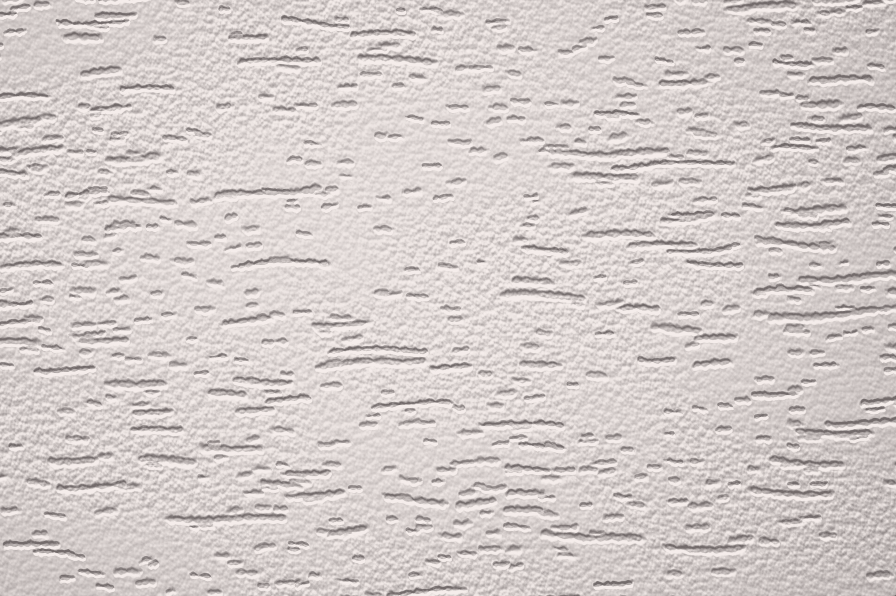
Write a WebGL 1 fragment shader that draws this texture.

```glsl
precision highp float;
// Draws pale scratched stucco: grainy plaster with ragged horizontal grooves lit from above.

uniform vec2 u_resolution;

const vec3 SHADOW_COLOR = vec3(0.45, 0.42, 0.42);
const vec3 LIGHT_COLOR = vec3(0.96, 0.93, 0.92);
const vec2 LIGHT_STEP = vec2(-0.0012, 0.0044);

vec2 hash2(vec2 cell, float seed) {
  vec2 q = cell + seed * 17.3;
  vec2 mixed = vec2(dot(q, vec2(127.1, 311.7)), dot(q, vec2(269.5, 183.3)));
  return fract(sin(mixed) * 43758.5);
}

// Layered sines from 0 to 1, for broad uneven patches.
float patches(vec2 p, float seed) {
  float s = sin(p.x * 5.1 + 2.0 * sin(p.y * 4.3 + seed));
  s += sin(p.y * 9.7 - p.x * 3.2 + seed * 2.3);
  s += 0.7 * sin(p.x * 13.0 + p.y * 17.0 + 1.5 * sin(p.x * 8.0 - seed));
  return smoothstep(-2.0, 2.0, s);
}

// Cellular noise: distance to the nearest scattered point.
float cellDistance(vec2 p, float seed) {
  vec2 base = floor(p);
  float nearest = 2.0;
  for (int y = -1; y <= 1; y++) {
    for (int x = -1; x <= 1; x++) {
      vec2 cell = base + vec2(float(x), float(y));
      vec2 away = cell + hash2(cell, seed) - p;
      nearest = min(nearest, dot(away, away));
    }
  }
  return sqrt(nearest);
}

// Depth of scattered horizontal dents, one candidate for each cell.
float dents(vec2 p, vec2 size, float halfLength, float radius,
            float density, float ragged, float seed) {
  vec2 base = floor(p / size);
  float depth = 0.0;
  for (int y = -1; y <= 1; y++) {
    for (int x = -1; x <= 1; x++) {
      vec2 cell = base + vec2(float(x), float(y));
      vec2 place = hash2(cell, seed);
      vec2 shape = hash2(cell, seed + 1.0);
      vec2 pick = hash2(cell, seed + 2.0);
      vec2 center = (cell + place) * size;
      vec2 q = p - center;
      q.y += q.x * (shape.x - 0.5) * 0.16;
      float reach = halfLength * mix(0.25, 1.0, shape.y * shape.y);
      float beyond = max(abs(q.x) - reach, 0.0);
      float d = length(vec2(beyond * 0.6, q.y)) + ragged;
      float r = radius * mix(0.55, 1.0, pick.x);
      float present = step(pick.y, density * mix(0.4, 1.5, patches(center, seed)));
      depth = max(depth, present * (1.0 - smoothstep(0.35 * r, 1.2 * r, d)));
    }
  }
  return depth;
}

// Surface height in x, dent depth in y.
vec2 plaster(vec2 p) {
  float coarse = cellDistance(p * 75.0, 3.0);
  float fine = cellDistance(p * 160.0, 8.0);
  float ragged = (coarse - 0.5) * 0.006 + (fine - 0.5) * 0.002;
  vec2 bent = p + vec2(0.0, 0.003 * sin(p.x * 31.0 + 4.0 * sin(p.y * 9.0)));
  float grooves = dents(bent, vec2(0.16, 0.04), 0.095, 0.0072, 0.5, ragged, 11.0);
  float pits = dents(bent, vec2(0.05, 0.03), 0.014, 0.0062, 0.5, ragged, 23.0);
  float depth = max(grooves, 0.8 * pits);
  float roughness = mix(0.6, 1.35, patches(p * 1.3, 5.0));
  float grain = roughness * (0.2 * coarse + 0.12 * fine);
  return vec2(-0.34 * depth - grain, depth);
}

void main() {
  vec2 p = gl_FragCoord.xy / u_resolution.y;
  vec2 uv = gl_FragCoord.xy / u_resolution;

  // Slopes that face the light brighten; upper groove walls fall into shade.
  vec2 here = plaster(p);
  float relief = here.x - plaster(p + LIGHT_STEP).x;

  // Broad light falls off towards the right and the lower edge.
  vec2 offset = uv - vec2(0.42, 0.57);
  float falloff = dot(offset * offset, vec2(0.25, 0.17));

  float tone = 0.885 + relief - 0.09 * here.y - falloff;
  tone -= 0.6 * max(tone - 0.92, 0.0);
  float light = clamp((tone - SHADOW_COLOR.r) / (LIGHT_COLOR.r - SHADOW_COLOR.r), 0.0, 1.0);
  gl_FragColor = vec4(mix(SHADOW_COLOR, LIGHT_COLOR, light), 1.0);
}
```
